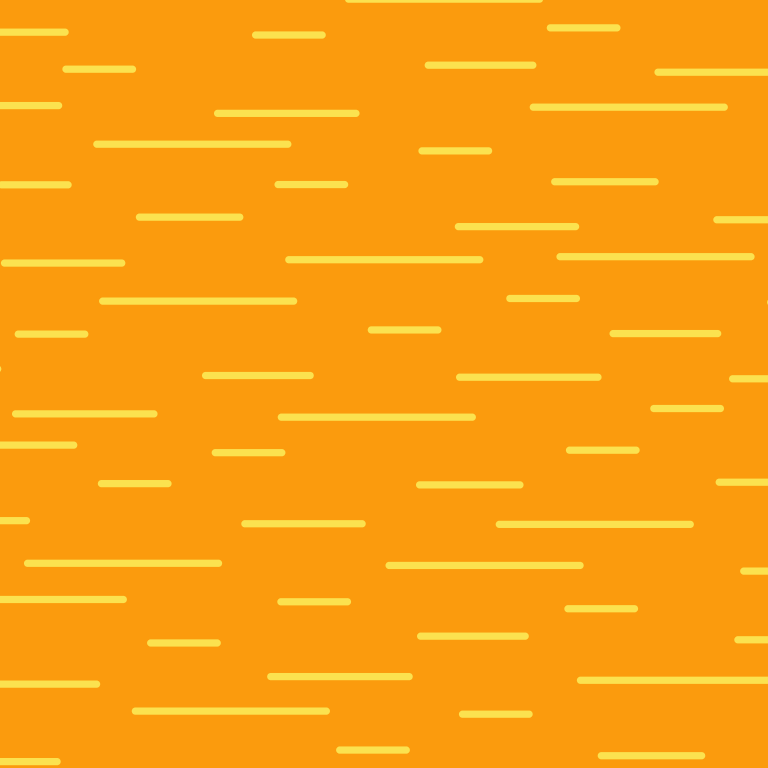
This pattern is drawn by a WebGL 1 fragment shader. Its source:

```glsl
precision highp float;

uniform vec2 u_resolution;

// Sine-free hash: cell index to two values in 0..1
vec2 hash22(vec2 cell) {
  vec3 p = fract(cell.xyx * vec3(0.1031, 0.1030, 0.0973));
  p += dot(p, p.yzx + 33.33);
  return fract((p.xx + p.yz) * p.zy);
}

// Cycles through eleven dashes: four short, four medium, three long
float dashLength(vec2 cell) {
  float kind = floor(mod(cell.y * 7.0 + cell.x * 2.0 + 0.5, 11.0));
  if (kind < 3.5) return 0.096;
  if (kind > 7.5) return 0.258;
  return 0.14 + 0.0055 * (kind - 4.0) * (kind - 4.0);
}

// Signed distance to a horizontal capsule centred on the origin
float capsule(vec2 p, float len, float radius) {
  p.x = max(abs(p.x) - (0.5 * len - radius), 0.0);
  return length(p) - radius;
}

void main() {
  float side = min(u_resolution.x, u_resolution.y);
  vec2 uv = gl_FragCoord.xy / side;

  // Brick-like rows that drift left going up, one dash per cell
  vec2 cellSize = vec2(0.405, 0.0495);
  vec2 grid = uv / cellSize + vec2(0.3, 0.15);
  grid.x += floor(grid.y) * 0.543;
  vec2 cell = floor(grid);
  vec2 local = (fract(grid) - 0.5) * cellSize;

  // Jitter stays small enough to keep each dash inside its cell
  vec2 jitter = (hash22(cell) - 0.5) * vec2(0.1, 0.018);
  float d = capsule(local - jitter, dashLength(cell), 0.0047);

  vec3 orange = vec3(0.984, 0.608, 0.051);
  vec3 yellow = vec3(0.984, 0.886, 0.310);
  float coverage = clamp(0.5 - d * side, 0.0, 1.0);
  gl_FragColor = vec4(mix(orange, yellow, coverage), 1.0);
}
```
